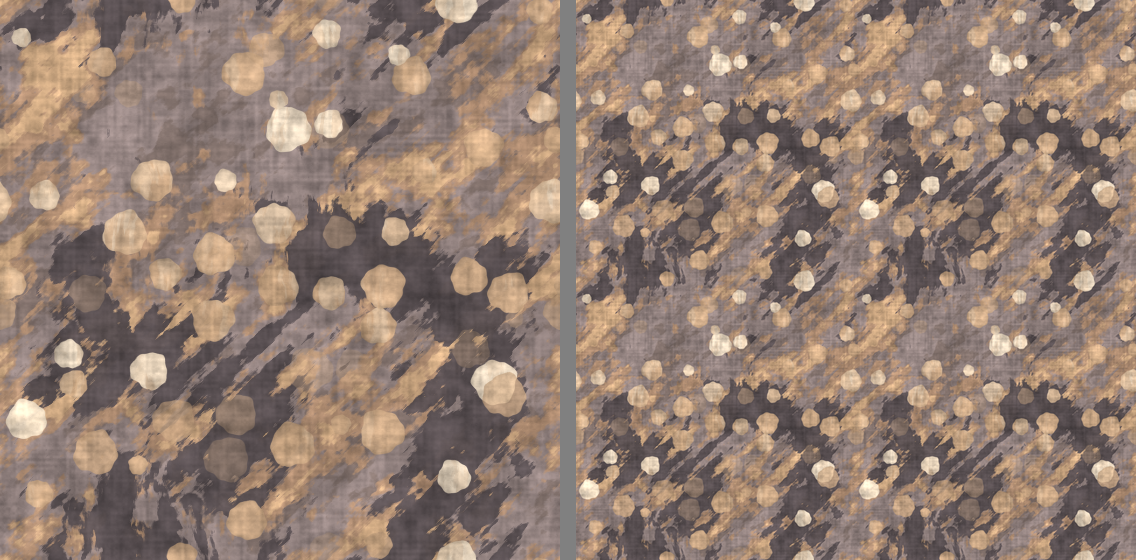
Left, the tile; right, the same tile 2 across and 2 down.
Write a WebGL 1 fragment shader that draws this texture.

```glsl
precision highp float;
// Weathered cloth: slate, mauve and tan paint in slanted strokes and vertical
// drips, overlaid with ragged pale discs and a faint weave. All noise wraps on
// whole periods, and the slant is an integer shear, so the square tiles.

uniform vec2 u_resolution;

#define DISC_GRID 9.0
#define DISC_CHANCE 0.86
#define DISC_RADIUS_MIN 0.013
#define DISC_RADIUS_MAX 0.040
#define BLOB_PERIOD vec2(5.0, 4.0)
#define STROKE_PERIOD vec2(26.0, 9.0)
#define DRIP_PERIOD vec2(34.0, 8.0)
#define GRIT_PERIOD vec2(30.0)
#define DARK_LEVEL 0.55
#define GRIT_CONTRAST 0.075
#define WEAVE_CONTRAST 0.12

const vec3 SLATE = vec3(0.33, 0.295, 0.305);
const vec3 BROWN = vec3(0.47, 0.41, 0.39);
const vec3 MAUVE = vec3(0.585, 0.52, 0.51);
const vec3 TAN = vec3(0.68, 0.54, 0.43);
const vec3 GOLD = vec3(0.84, 0.69, 0.53);
const vec3 DISC_TAN = vec3(0.80, 0.66, 0.52);
const vec3 CREAM = vec3(0.96, 0.89, 0.79);

float hash(vec2 p) {
  return fract(sin(dot(p, vec2(127.1, 311.7))) * 43758.5453);
}

// Value noise that wraps after one unit of p.
float noise(vec2 p, vec2 period, float seed) {
  p *= period;
  vec2 cell = floor(p);
  vec2 f = p - cell;
  f = f * f * (3.0 - 2.0 * f);
  vec2 a = mod(cell, period) + seed;
  vec2 b = mod(cell + 1.0, period) + seed;
  return mix(mix(hash(a), hash(vec2(b.x, a.y)), f.x),
             mix(hash(vec2(a.x, b.y)), hash(b), f.x), f.y);
}

// Layered noise, centred on zero with a spread of about one.
float fbm(vec2 p, vec2 period, float seed) {
  float sum = 0.0;
  float amplitude = 1.0;
  for (int i = 0; i < 5; i++) {
    sum += amplitude * (noise(p, period, seed) - 0.5);
    period *= 2.0;
    amplitude *= 0.6;
    seed += 17.3;
  }
  return sum * 3.75;
}

// Lays the pale discs over the ground colour.
vec3 addDiscs(vec3 color, vec2 p, float grit, float smear) {
  float edge = 0.8 / min(u_resolution.x, u_resolution.y);
  vec2 home = floor(p * DISC_GRID);
  for (int y = -1; y <= 1; y++) {
    for (int x = -1; x <= 1; x++) {
      vec2 cell = home + vec2(float(x), float(y));
      vec2 id = mod(cell, DISC_GRID) + 3.7;
      vec2 jitter = vec2(hash(id), hash(id + 21.3));
      vec2 offset = p - (cell + jitter) / DISC_GRID;
      float radius = mix(DISC_RADIUS_MIN, DISC_RADIUS_MAX, sqrt(hash(id + 43.1)));
      float phase = 6.2832 * hash(id + 57.9);
      float angle = atan(offset.y, offset.x);
      float wobble = 0.05 * sin(3.0 * angle + phase) + 0.035 * sin(5.0 * angle + 2.0 * phase)
                   + 0.025 * sin(9.0 * angle + 4.0 * phase);
      float d = length(offset) - radius * (1.0 + wobble) + 0.0007 * grit;
      float cover = 1.0 - smoothstep(-edge, edge, d);
      cover *= step(hash(id + 71.7), DISC_CHANCE);

      // Each disc has its own paleness, opacity and bleached patches.
      float tone = hash(id + 88.3);
      float bleach = smoothstep(0.1, 0.9, smear + 2.0 * tone - 1.0);
      float pale = 0.75 * smoothstep(0.6, 0.95, tone) + 0.4 * bleach * smoothstep(0.2, 0.7, tone);
      vec3 paint = mix(DISC_TAN, CREAM, min(pale, 1.0));
      paint *= 1.0 - 0.06 * smoothstep(-0.008, 0.0, d);
      float opacity = mix(0.3, 0.9, smoothstep(0.05, 0.3, tone));
      color = mix(color, paint, cover * opacity);
    }
  }
  return color;
}

void main() {
  vec2 p = gl_FragCoord.xy / u_resolution;
  vec2 slant = vec2(p.x - p.y, p.y);

  // Marks: broad blobs, slanted strokes, vertical drips and fine grit.
  float grit = fbm(p, GRIT_PERIOD, 5.1);
  vec2 warp = 0.03 * vec2(fbm(p, vec2(6.0), 11.7), fbm(p, vec2(6.0), 31.9));
  float blobs = fbm(p + warp, BLOB_PERIOD, 2.3);
  float strokes = fbm(slant, STROKE_PERIOD, 47.7);
  float drips = fbm(p + 0.2 * warp, DRIP_PERIOD, 63.1);
  float leaning = smoothstep(-0.7, 0.4, fbm(p, vec2(3.0), 77.3));
  float marks = mix(drips, strokes, leaning);

  // Ground: mauve and brown wash, tan patches with gold flecks, slate on top.
  float warmth = 0.65 * fbm(slant + warp, vec2(7.0, 5.0), 91.3) - 0.45 * marks
               + 0.4 * fbm(p, vec2(22.0), 19.9);
  float shade = 0.6 * fbm(slant, vec2(14.0, 8.0), 53.7) + 0.5 * grit;
  vec3 color = mix(MAUVE, BROWN, smoothstep(-0.1, 0.8, shade));
  color = mix(color, TAN, 0.9 * smoothstep(-0.15, 0.55, warmth));
  color = mix(color, GOLD, 0.85 * smoothstep(0.7, 1.4, warmth - 0.3 * shade));
  float darkness = 0.75 * blobs + 0.5 * marks + 0.25 * grit;
  color = mix(color, SLATE, 0.95 * smoothstep(DARK_LEVEL - 0.22, DARK_LEVEL + 0.22, darkness));

  color = addDiscs(color, p, grit, 0.7 * drips);

  // Surface: grit and crossed threads.
  float threads = noise(p, vec2(190.0, 14.0), 8.9) + noise(p, vec2(14.0, 190.0), 28.1) - 1.0;
  color *= 1.0 + GRIT_CONTRAST * grit + WEAVE_CONTRAST * threads;
  gl_FragColor = vec4(clamp(color, 0.0, 1.0), 1.0);
}
```
